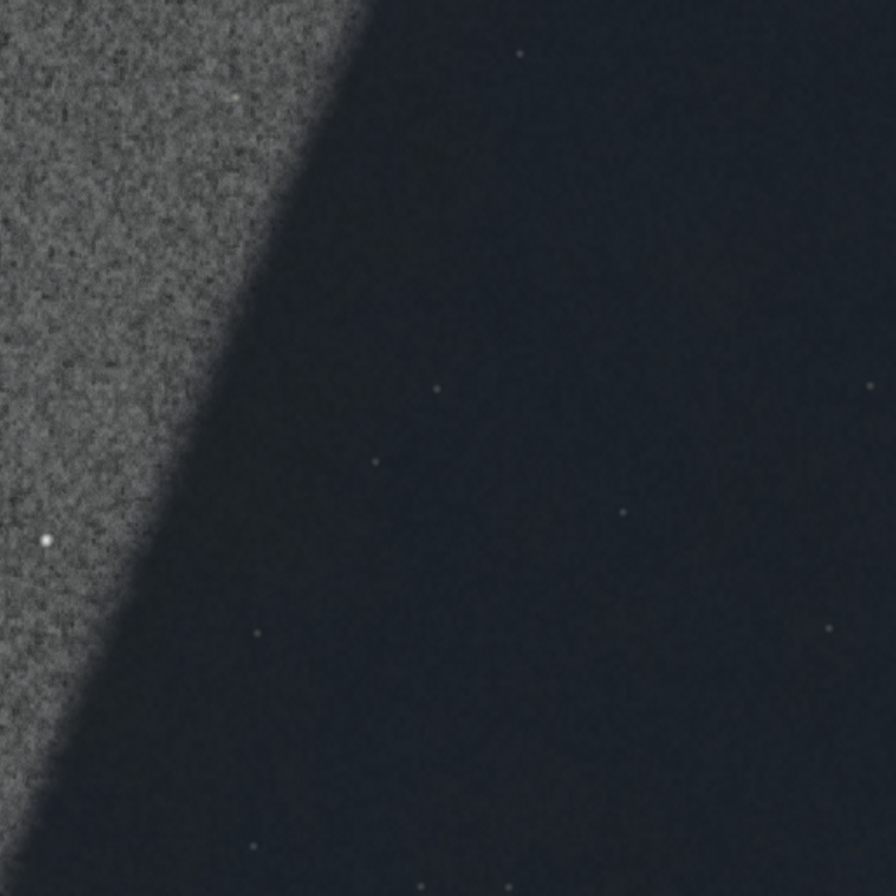
Give the GLSL for this texture, as a three.js fragment shader.

```glsl
// Grainy grey asphalt in the upper left, cut by a soft diagonal shadow.
varying vec2 vUv;

const vec3 LIT_COLOR = vec3(0.336, 0.339, 0.341);
const vec3 SHADOW_COOL = vec3(0.107, 0.129, 0.162);
const vec3 SHADOW_NEUTRAL = vec3(0.115, 0.134, 0.150);
const vec3 SPECK_COLOR = vec3(0.20, 0.19, 0.16);
const float EDGE_START = -0.004;   // where the shadow edge meets the bottom
const float EDGE_LEAN = 0.411;     // sideways run per unit of height
const float EDGE_SOFTNESS = 0.032; // half width of the penumbra
const vec2 GRAIN_SCALE = vec2(138.0, 118.0);
const float GRAIN_STRENGTH = 0.25;
const float PIT_DEPTH = 0.07;
const float SHADOW_GRAIN = 0.028;
const float SPECK_CELLS = 22.0;
const float SPECK_CHANCE = 0.025;
const float SPECK_RADIUS = 0.007;
const vec2 CHIP_CENTER = vec2(0.052, 0.397);
const float CHIP_RADIUS = 0.010;

float hash(vec2 p) {
  vec3 q = fract(vec3(p.xyx) * 0.1031);
  q += dot(q, q.yzx + 33.33);
  return fract((q.x + q.y) * q.z);
}

float valueNoise(vec2 p) {
  vec2 cell = floor(p);
  vec2 f = fract(p);
  f = f * f * (3.0 - 2.0 * f);
  float low = mix(hash(cell), hash(cell + vec2(1.0, 0.0)), f.x);
  float high = mix(hash(cell + vec2(0.0, 1.0)), hash(cell + vec2(1.0)), f.x);
  return mix(low, high, f.y);
}

// Layered noise centred on zero
float fbm(vec2 p) {
  float sum = 0.0;
  float weight = 0.5;
  for (int i = 0; i < 3; i++) {
    sum += weight * (valueNoise(p) - 0.5);
    p = p * 1.93 + vec2(17.3, 41.7);
    weight *= 0.6;
  }
  return sum;
}

float softDot(vec2 p, vec2 center, float radius) {
  return 1.0 - smoothstep(0.0, radius, length(p - center));
}

// Sparse pale stones, at most one in each cell
float specks(vec2 p) {
  vec2 cell = floor(p * SPECK_CELLS);
  vec2 jitter = vec2(hash(cell + 11.0), hash(cell + 57.0));
  vec2 center = (cell + 0.2 + 0.6 * jitter) / SPECK_CELLS;
  float present = step(hash(cell + 91.0), SPECK_CHANCE);
  return present * softDot(p, center, SPECK_RADIUS);
}

void main() {
  // Perpendicular distance to the shadow edge, positive inside the shadow
  float dist = (vUv.x - EDGE_START - EDGE_LEAN * vUv.y)
             / sqrt(1.0 + EDGE_LEAN * EDGE_LEAN);
  dist += 0.012 * fbm(vUv * 40.0);
  float light = 1.0 - smoothstep(-EDGE_SOFTNESS, EDGE_SOFTNESS * 0.7, dist);

  // Lit asphalt, with grain, dark pits and broad mottling
  float grain = fbm(vUv * GRAIN_SCALE);
  float mottle = fbm(vUv * 9.0 + 5.0);
  float pits = smoothstep(0.68, 0.95, valueNoise(vUv * GRAIN_SCALE * 0.9 + 71.0));
  vec3 lit = LIT_COLOR + GRAIN_STRENGTH * grain + 0.045 * mottle;
  lit -= PIT_DEPTH * pits;
  lit -= 0.02 * smoothstep(-0.12, 0.0, dist);

  // Shaded asphalt, neutral beside the edge and bluer away from it
  float tint = fbm(vUv * 10.0 + 23.0) + 0.8 * fbm(vUv * 60.0 + 37.0);
  float coolness = 0.3 + 0.5 * smoothstep(0.0, 0.3, dist) + tint;
  vec3 shade = mix(SHADOW_NEUTRAL, SHADOW_COOL, clamp(coolness, 0.0, 1.0));
  shade += SHADOW_GRAIN * grain + 0.008 * mottle;

  vec3 color = mix(shade, lit, light);

  // Stones and one bright chip
  color += SPECK_COLOR * specks(vUv) * mix(0.7, 1.2, light);
  color += 0.5 * softDot(vUv, CHIP_CENTER, CHIP_RADIUS);

  gl_FragColor = vec4(color, 1.0);
}
```
